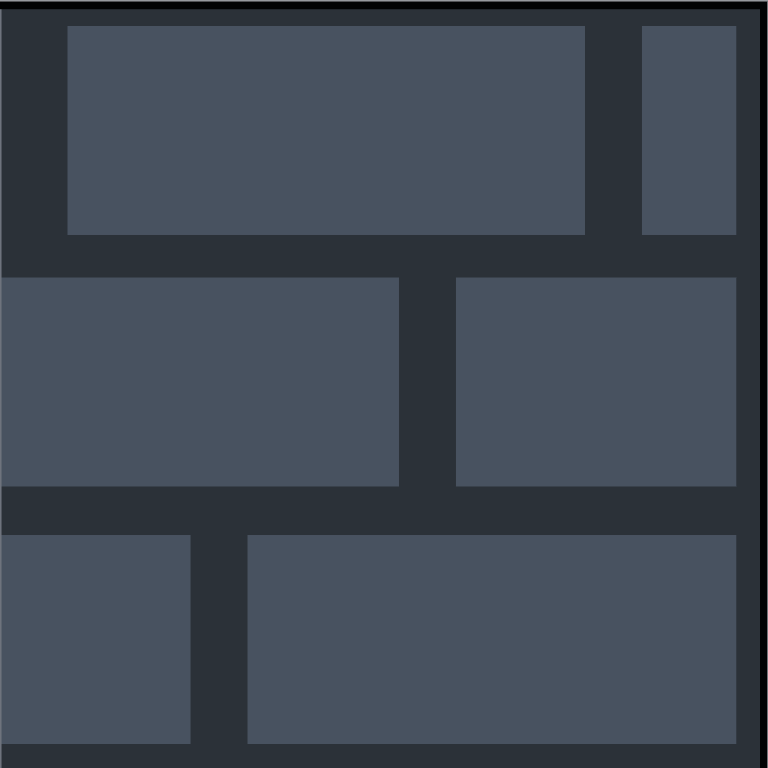
Give the GLSL for this pattern, as a Shadertoy shader.

```glsl
// Three staggered courses of flat slate bricks with wide dark joints.
// Each course repeats one brick by its own offset; box distances give the
// bricks, and thin bands along the sheet's edges give the frame.

const vec3 BRICK = vec3(0.284, 0.322, 0.376);
const vec3 MORTAR = vec3(0.168, 0.192, 0.219);
const vec3 FRAME = vec3(0.008, 0.010, 0.014);
const vec3 RIM_LEFT = vec3(0.43, 0.45, 0.49);
const vec3 RIM_TOP = vec3(0.59, 0.60, 0.62);

const int ROWS = 3;                                      // bottom to top
const float ROW_CENTRE[3] = float[3](0.1673, 0.5026, 0.8301);
const float JOINT_X[3] = float[3](0.2852, 0.5566, 0.7988);
const float ROW_LEFT[3] = float[3](-1.0, -1.0, 0.0879);  // first brick's edge
const float ROW_RIGHT = 0.9587;
const float BRICK_HEIGHT = 0.2721;
const float JOINT_WIDTH = 0.0742;
const float BRICK_PITCH = 0.7480;

const float FRAME_TOP = 0.9880;
const float FRAME_RIGHT = 0.9896;
const float RIM_WIDTH = 0.0020;

// Coverage of a region whose signed distance is negative inside.
float fill(float dist, float pixel) {
    return clamp(0.5 - dist / pixel, 0.0, 1.0);
}

// Signed distance to the bricks of one course.
float courseDistance(vec2 p, int row) {
    float x = p.x - JOINT_X[row];
    float toJoint = abs(x - BRICK_PITCH * round(x / BRICK_PITCH));
    float across = 0.5 * JOINT_WIDTH - toJoint;
    float ends = max(ROW_LEFT[row] - p.x, p.x - ROW_RIGHT);
    float height = abs(p.y - ROW_CENTRE[row]) - 0.5 * BRICK_HEIGHT;
    return max(max(across, ends), height);
}

void mainImage(out vec4 fragColor, in vec2 fragCoord) {
    vec2 p = fragCoord / iResolution.xy;
    float pixel = 1.0 / min(iResolution.x, iResolution.y);

    // Bricks over mortar
    float bricks = 1.0;
    for (int row = 0; row < ROWS; row++) {
        bricks = min(bricks, courseDistance(p, row));
    }
    vec3 color = mix(MORTAR, BRICK, fill(bricks, pixel));

    // Left rim, dark frame on the top and right, then the top rim
    color = mix(color, RIM_LEFT, fill(p.x - RIM_WIDTH, pixel));
    float frame = min(FRAME_TOP - p.y, FRAME_RIGHT - p.x);
    color = mix(color, FRAME, fill(frame, pixel));
    float rim = min(1.0 - RIM_WIDTH - p.y, 1.0 - 0.5 * RIM_WIDTH - p.x);
    color = mix(color, RIM_TOP, fill(rim, pixel));

    fragColor = vec4(color, 1.0);
}
```
